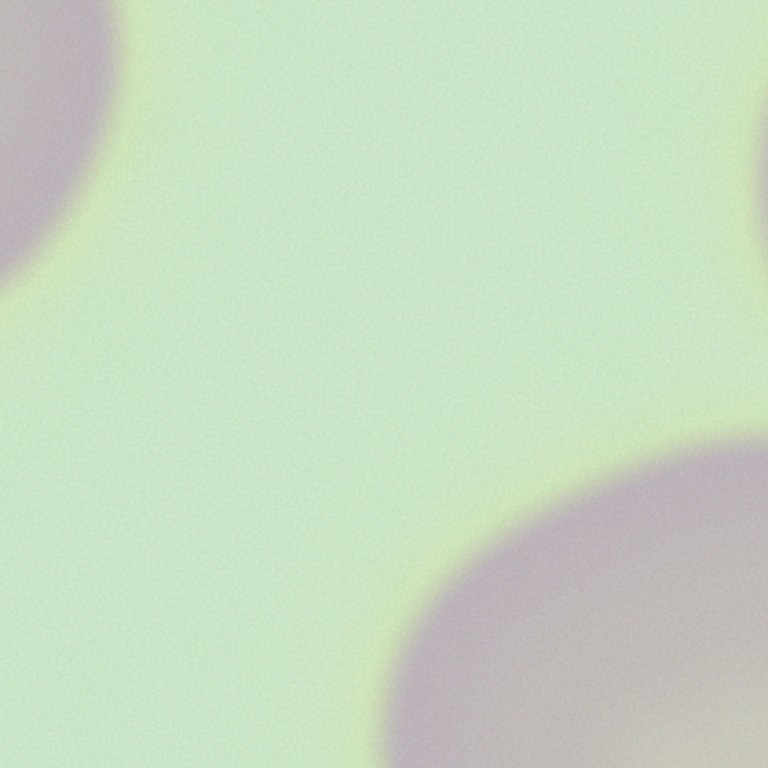
Write a Shadertoy shader that draws this background.

```glsl
const vec3 FIELD_COLOR = vec3(0.792, 0.896, 0.784);
const vec3 HALO_COLOR  = vec3(0.814, 0.896, 0.700);
const vec3 RIM_COLOR   = vec3(0.738, 0.702, 0.730);
const vec3 BODY_COLOR  = vec3(0.752, 0.733, 0.720);
const vec3 CORE_COLOR  = vec3(0.785, 0.780, 0.735);

const float EDGE_SOFTNESS = 0.031;
const float HALO_FALLOFF = 0.060;
const float GRAIN_CELLS = 210.0;
const float GRAIN_STRENGTH = 0.042;
const float MOTTLE_CELLS = 7.0;
const float MOTTLE_STRENGTH = 0.010;

vec2 hashGradient(vec2 cell) {
    vec3 p = fract(cell.xyx * vec3(0.1031, 0.1030, 0.0973));
    p += dot(p, p.yzx + 33.33);
    float angle = 6.28318 * fract((p.x + p.y) * p.z);
    return vec2(cos(angle), sin(angle));
}

float gradientNoise(vec2 p) {
    vec2 cell = floor(p);
    vec2 f = p - cell;
    vec2 w = f * f * f * (f * (f * 6.0 - 15.0) + 10.0);
    float a = dot(hashGradient(cell), f);
    float b = dot(hashGradient(cell + vec2(1, 0)), f - vec2(1, 0));
    float c = dot(hashGradient(cell + vec2(0, 1)), f - vec2(0, 1));
    float d = dot(hashGradient(cell + vec2(1, 1)), f - vec2(1, 1));
    return mix(mix(a, b, w.x), mix(c, d, w.x), w.y);
}

// Approximate signed distance to a circle with a gently waving radius
float lobedBlob(vec2 p, vec2 center, float radius, float wave, float lobes, float phase) {
    vec2 q = p - center;
    float angle = atan(q.y, q.x);
    return length(q) - radius - wave * cos(lobes * (angle - phase));
}

float blobDistance(vec2 p) {
    float lowerRight = lobedBlob(p, vec2(0.95, -0.02), 0.445, 0.017, 4.0, 2.80);
    float upperLeft  = lobedBlob(p, vec2(-0.22, 0.93), 0.372, 0.003, 6.0, 0.035);
    float rightSide  = length(p - vec2(1.325, 0.765)) - 0.335;
    return min(lowerRight, min(upperLeft, rightSide));
}

void mainImage(out vec4 fragColor, in vec2 fragCoord) {
    vec2 uv = fragCoord / iResolution.xy;
    float dist = blobDistance(uv);
    float depth = -dist;

    // Pale field with a warm halo fading away from the blobs
    float halo = exp(-max(dist, 0.0) / HALO_FALLOFF);
    vec3 field = mix(FIELD_COLOR, HALO_COLOR, halo);
    float mottle = gradientNoise(uv * MOTTLE_CELLS + 4.7);
    field += MOTTLE_STRENGTH * mottle * vec3(1.0, 0.2, 0.6);

    // Mauve rim easing into a beige core
    vec3 blob = mix(RIM_COLOR, BODY_COLOR, smoothstep(0.03, 0.19, depth));
    blob = mix(blob, CORE_COLOR, smoothstep(0.22, 0.41, depth));

    float cover = 1.0 - smoothstep(-EDGE_SOFTNESS, EDGE_SOFTNESS, dist);
    vec3 color = mix(field, blob, cover);

    // Fine grain, slightly different in each channel
    vec2 grainPos = uv * GRAIN_CELLS;
    float shared = gradientNoise(grainPos);
    vec3 tint = vec3(gradientNoise(grainPos + 31.3),
                     gradientNoise(grainPos + 67.7),
                     gradientNoise(grainPos + 113.1));
    color += GRAIN_STRENGTH * (0.4 * shared + tint * vec3(1.0, 0.5, 0.9));

    fragColor = vec4(clamp(color, 0.0, 1.0), 1.0);
}
```
